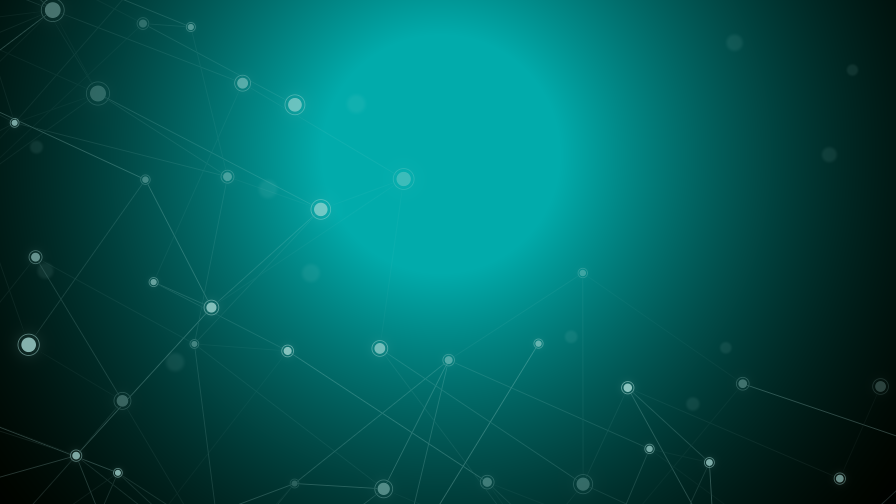
Give the GLSL for this background, as a Shadertoy shader.

```glsl
// Teal radial glow behind a sparse network of linked, ringed nodes.

// Lengths are fractions of the canvas height.
const vec2  GLOW_CENTER  = vec2(0.875, 0.694);
const float CORE_RADIUS  = 0.235;
const float GLOW_REACH   = 0.95;
const float GLOW_POWER   = 1.6;
const vec3  GLOW_COLOR   = vec3(0.005, 0.672, 0.672);
const vec3  SHADE_TINT   = vec3(0.0, 0.0, 0.02);
const vec3  INK_COLOR    = vec3(0.66, 0.86, 0.84);
const float NODE_CELL    = 0.172;
const float NODE_DENSITY = 0.86;
const float LINK_WIDTH   = 0.0017;
const float LINK_ALPHA   = 0.3;
const float RING_SCALE   = 1.45;
const float MOTE_CELL    = 0.25;
const float MOTE_DENSITY = 0.45;
const float MOTE_ALPHA   = 0.09;

float hash(vec2 p, float seed) {
    vec3 q = fract(vec3(p.xyx + seed) * vec3(0.1031, 0.1030, 0.0973));
    q += dot(q, q.yzx + 33.33);
    return fract((q.x + q.y) * q.z);
}

// Jittered point inside a grid cell.
vec2 cellPoint(vec2 cell, float size, float seed) {
    vec2 jitter = vec2(hash(cell, seed), hash(cell, seed + 7.3));
    return (cell + 0.12 + 0.76 * jitter) * size;
}

// The network fills the area under a falling curve.
bool hasNode(vec2 cell, vec2 node) {
    return node.y < 1.7 * exp(-1.1 * node.x)
        && hash(cell, 21.7) < NODE_DENSITY;
}

float segmentDistance(vec2 p, vec2 a, vec2 b) {
    vec2 ab = b - a;
    float t = clamp(dot(p - a, ab) / dot(ab, ab), 0.0, 1.0);
    return length(p - a - ab * t);
}

// Antialiased coverage of a shape from its signed distance.
float coverage(float d, float pixel) {
    return clamp(0.5 - d / pixel, 0.0, 1.0);
}

vec3 background(vec2 p) {
    float t = max(length(p - GLOW_CENTER) - CORE_RADIUS, 0.0) / GLOW_REACH;
    float light = pow(max(1.0 - t, 0.0), GLOW_POWER);
    return max(GLOW_COLOR * light - SHADE_TINT * (1.0 - light), 0.0);
}

// Each node sends out three links of different direction and length.
vec2 linkOffset(vec2 cell, int k) {
    float h = hash(cell, 40.0 + float(k) * 5.1);
    if (k == 0) return vec2(1.0, floor(h * 3.0) - 1.0);
    if (k == 1) return vec2(floor(h * 4.0) - 2.0, -2.0);
    return vec2(2.0, h < 0.7 ? -1.0 : 1.0);
}

float nodeAlpha(vec2 p, vec2 cell, vec2 node, float pixel) {
    float size = hash(cell, 3.9);
    float radius = mix(0.006, 0.016, size * size);
    float strength = mix(0.25, 0.85, hash(cell, 11.3));
    float d = length(p - node);
    float disc = coverage(d - radius, pixel);
    float ring = coverage(abs(d - radius * RING_SCALE) - 0.001, pixel);
    float halo = 0.15 * exp(-d * d / (radius * radius * 3.0));
    return strength * max(disc, max(ring * 0.65, halo));
}

float networkAlpha(vec2 p, float pixel) {
    vec2 home = floor(p / NODE_CELL);
    float lines = 0.0, nodes = 0.0;
    for (int y = -2; y <= 2; y++)
    for (int x = -2; x <= 2; x++) {
        vec2 cell = home + vec2(x, y);
        vec2 a = cellPoint(cell, NODE_CELL, 1.7);
        if (!hasNode(cell, a)) continue;
        nodes = max(nodes, nodeAlpha(p, cell, a, pixel));
        for (int k = 0; k < 3; k++) {
            vec2 other = cell + linkOffset(cell, k);
            vec2 b = cellPoint(other, NODE_CELL, 1.7);
            if (!hasNode(other, b)) continue;
            float h = hash(cell, 60.0 + float(k) * 3.7);
            float d = segmentDistance(p, a, b) - 0.5 * LINK_WIDTH;
            lines = max(lines, coverage(d, pixel) * mix(0.15, 1.0, h * h));
        }
    }
    return max(nodes, lines * LINK_ALPHA);
}

// Soft, out-of-focus dots over the whole canvas.
float moteAlpha(vec2 p) {
    vec2 home = floor(p / MOTE_CELL);
    float alpha = 0.0;
    for (int y = -1; y <= 1; y++)
    for (int x = -1; x <= 1; x++) {
        vec2 cell = home + vec2(x, y);
        if (hash(cell, 83.1) > MOTE_DENSITY) continue;
        float radius = mix(0.011, 0.02, hash(cell, 91.4));
        float d = length(p - cellPoint(cell, MOTE_CELL, 77.2));
        alpha = max(alpha, 1.0 - smoothstep(radius * 0.6, radius * 1.2, d));
    }
    return alpha * MOTE_ALPHA;
}

void mainImage(out vec4 fragColor, in vec2 fragCoord) {
    float pixel = 1.0 / iResolution.y;
    vec2 p = fragCoord * pixel;
    vec3 color = background(p);
    color = mix(color, INK_COLOR, moteAlpha(p));
    color = mix(color, INK_COLOR, networkAlpha(p, pixel));
    fragColor = vec4(color, 1.0);
}
```
